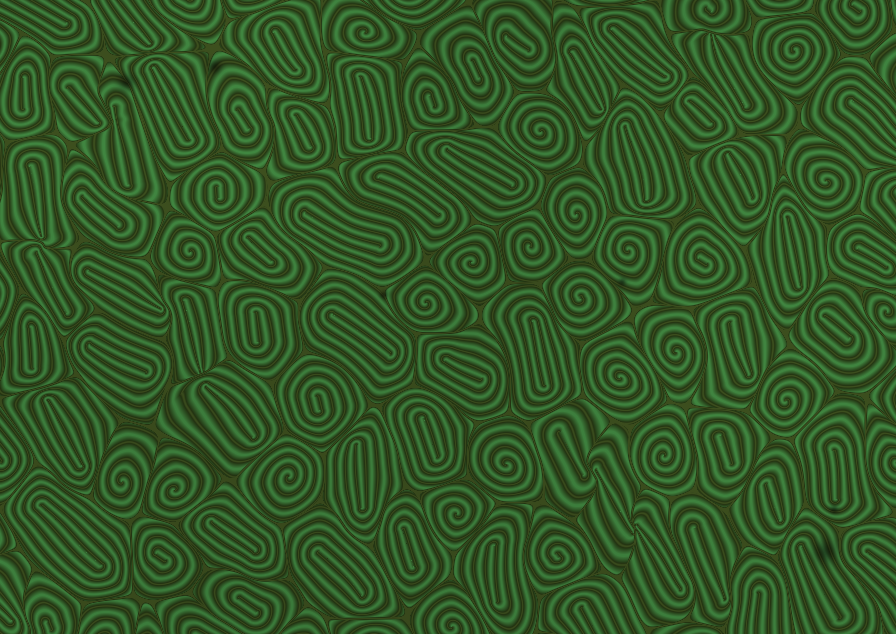
Write a WebGL 2 fragment shader that draws this pattern.

```glsl
#version 300 es
precision highp float;

uniform vec2 u_resolution;
out vec4 fragColor;

// Lengths are fractions of the canvas height
const vec2 CELL_SIZE = vec2(0.148, 0.108);
const float GRID_ANGLE = 2.15;
const float JITTER = 0.74;
const float AXIS_LENGTH = 0.062;
const float AXIS_SPREAD = 1.1;
const float LINE_PERIOD = 0.0157;
const float BORDER_PULL = 0.6;
const float ROUNDING = 0.004;
const float SEAM_WIDTH = 0.0036;
const float WARP_AMOUNT = 0.014;
const float WARP_SCALE = 11.0;
const int CENTERING_STEPS = 3;
const int SMUDGE_COUNT = 6;
const float TAU = 6.28319;

const vec3 RIDGE_GREEN = vec3(0.243, 0.505, 0.243);
const vec3 GROOVE_DARK = vec3(0.135, 0.195, 0.065);
const vec3 SEAM_OLIVE = vec3(0.23, 0.30, 0.115);

struct Seed {
    vec2 center;
    vec2 dir;
    float halfLength;
};

vec2 hash2(vec2 p) {
    vec3 q = fract(p.xyx * vec3(0.1031, 0.1030, 0.0973));
    q += dot(q, q.yzx + 33.33);
    return fract((q.xx + q.yz) * q.zy);
}

vec2 noise2(vec2 p) {
    vec2 i = floor(p), f = fract(p);
    f = f * f * (3.0 - 2.0 * f);
    vec2 low = mix(hash2(i), hash2(i + vec2(1, 0)), f.x);
    vec2 high = mix(hash2(i + vec2(0, 1)), hash2(i + vec2(1, 1)), f.x);
    return mix(low, high, f.y);
}

// Every grid cell holds an axis; the shortest ones grow round spirals
Seed seedAt(vec2 id) {
    vec2 place = hash2(id + 41.0);
    vec2 form = hash2(id + 97.0);
    float angle = (form.x - 0.5) * AXIS_SPREAD;
    vec2 center = (id + 0.5 + (place - 0.5) * JITTER) * CELL_SIZE;
    float halfLength = AXIS_LENGTH * smoothstep(0.2, 1.0, form.y);
    return Seed(center, vec2(cos(angle), sin(angle)), halfLength);
}

// Vector from p to the closest point of the seed axis
vec2 toAxis(vec2 p, Seed s) {
    vec2 d = p - s.center;
    return s.dir * clamp(dot(d, s.dir), -s.halfLength, s.halfLength) - d;
}

vec2 nearestCell(vec2 p) {
    vec2 base = floor(p / CELL_SIZE), best = base;
    float bestDist = 1e9;
    for (int n = 0; n < 25; n++) {
        vec2 id = base + vec2(n % 5 - 2, n / 5 - 2);
        vec2 d = toAxis(p, seedAt(id));
        float dist = dot(d, d);
        if (dist < bestDist) { bestDist = dist; best = id; }
    }
    return best;
}

// Rounded distance to the cell border in x, inward direction in yz
vec3 borderField(vec2 p, vec2 id) {
    vec2 own = toAxis(p, seedAt(id)), inward = vec2(0.0);
    float total = 0.0;
    for (int n = 0; n < 25; n++) {
        if (n == 12) continue;
        vec2 other = toAxis(p, seedAt(id + vec2(n % 5 - 2, n / 5 - 2)));
        vec2 normal = (other - own) / max(length(other - own), 1e-3);
        float dist = 0.5 * dot(own + other, normal);
        float weight = exp(-max(dist, -0.1) / ROUNDING);
        total += weight;
        inward -= weight * normal;
    }
    return vec3(-ROUNDING * log(total), inward / total);
}

vec3 lineColor(float groove) {
    vec3 color = mix(RIDGE_GREEN, GROOVE_DARK, clamp((groove - 0.1) / 0.74, 0.0, 1.0));
    return mix(color, SEAM_OLIVE, smoothstep(0.78, 1.0, groove));
}

void main() {
    vec2 uv = gl_FragCoord.xy / u_resolution.y;
    float aspect = u_resolution.x / u_resolution.y;
    vec2 p = uv + WARP_AMOUNT * (noise2(uv * WARP_SCALE) - 0.5);
    float c = cos(GRID_ANGLE), s = sin(GRID_ANGLE);
    p = mat2(c, -s, s, c) * p;

    vec2 id = nearestCell(p);
    float border = borderField(p, id).x;

    // Move the spiral core to the middle of its cell
    Seed core = seedAt(id);
    for (int i = 0; i < CENTERING_STEPS; i++) {
        core.center += 0.011 / float(i + 1) * borderField(core.center, id).yz;
    }
    float cellRadius = 1.1 * borderField(core.center, id).x;

    // Spiral around the axis, bent outward until it follows the border
    vec2 spoke = -toAxis(p, core) + 1e-6;
    float radius = length(spoke);
    float bend = mix(1.0, cellRadius / max(radius + border, 0.01), BORDER_PULL);
    float turn = atan(dot(spoke, vec2(-core.dir.y, core.dir.x)), dot(spoke, core.dir)) / TAU;
    vec2 twist = step(0.5, hash2(id + 13.0));
    float phase = radius * bend / LINE_PERIOD + turn * (2.0 * twist.x - 1.0) + 0.5 * twist.y;
    float groove = abs(2.0 * fract(phase) - 1.0);
    groove = max(groove, 1.0 - smoothstep(0.0, SEAM_WIDTH, border));

    // Uneven light and a few dark smudges
    float light = 0.94 + 0.12 * noise2(uv * 2.6 + 5.0).x + 0.05 * (uv.x / aspect - 0.5);
    for (int i = 0; i < SMUDGE_COUNT; i++) {
        vec2 rnd = hash2(vec2(i, 71));
        vec2 offset = uv - rnd * vec2(aspect, 1.0);
        float size = mix(0.006, 0.02, hash2(vec2(i, 23)).x);
        light *= 1.0 - 0.45 * exp(-dot(offset, offset) / (size * size));
    }
    fragColor = vec4(lineColor(groove) * light, 1.0);
}
```
